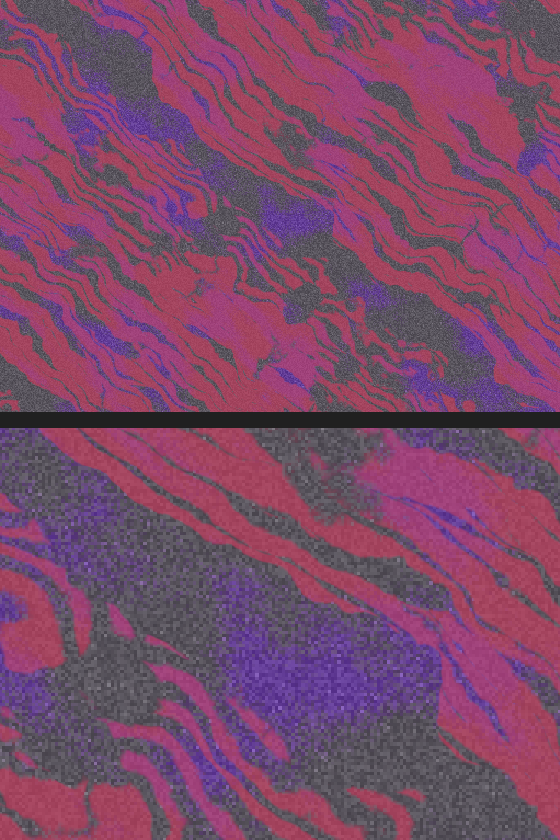
Top: the whole. Bottom: its middle third, enlarged.
A WebGL 1 fragment shader for this texture:

```glsl
precision highp float;
uniform vec2 u_resolution;

const vec3 RED = vec3(0.643, 0.268, 0.370);
const vec3 MAGENTA = vec3(0.628, 0.258, 0.480);
const vec3 GRAY = vec3(0.345, 0.328, 0.362);
const vec3 VIOLET = vec3(0.390, 0.275, 0.490);
const vec3 BLUE = vec3(0.385, 0.235, 0.590);
const vec2 ALONG = vec2(0.750, -0.661);
const vec2 ACROSS = vec2(0.661, 0.750);
const float PERIOD = 0.75;        // distance between the broad bands
const float BAND_AT = 0.82;       // position of the first broad band
const float STRAND_GAP = 0.068;
const float THREAD_GAP = 0.031;
const float CONTOUR_GAP = 0.032;
const float EDGE = 0.0019;
const float GRAINS = 376.0;       // grain cells per canvas height
const float GRAIN_RED = 0.06;
const float GRAIN_GRAY = 0.13;

float hash(vec2 p) {
  vec3 h = fract(p.xyx * 0.1031);
  h += dot(h, h.yzx + 33.33);
  return fract((h.x + h.y) * h.z);
}

float noise(vec2 p) {
  vec2 i = floor(p);
  vec2 f = fract(p);
  f = f * f * (3.0 - 2.0 * f);
  return mix(mix(hash(i), hash(i + vec2(1.0, 0.0)), f.x),
             mix(hash(i + vec2(0.0, 1.0)), hash(i + 1.0), f.x), f.y);
}

float fbm(vec2 p) {
  float sum = 0.0;
  float amp = 0.53;
  for (int i = 0; i < 4; i++) {
    sum += amp * noise(p);
    p = p * 2.03 + 17.7;
    amp *= 0.5;
  }
  return sum;
}

// Every layer returns a signed thickness: positive inside the gray.
float broadBand(vec2 q, float z) {
  float lobes = fbm(q * vec2(9.0, 8.0) + 40.0) - 0.5;
  return 0.043 + 0.12 * lobes - abs(z);
}

float strands(vec2 q, float w, float z, float gap, float girth) {
  float k = w / gap + 0.7 * (noise(q * vec2(5.0, 4.0) + 9.0) - 0.5);
  float id = floor(k);
  float swell = fbm(vec2(q.x * 7.0 + id * 3.7, id * 7.3));
  float width = girth * smoothstep(0.32, 0.78, swell) - 0.0011;
  float feather = 0.4 * girth * (noise(q * vec2(120.0, 50.0)) - 0.5) * smoothstep(0.4, 0.7, swell);
  float d = width + feather - abs(fract(k) - 0.5) * gap;
  float side = mod(z, PERIOD);
  return d - 0.12 * max(0.0, max(0.055 - side, side - 0.42));
}

float contours(vec2 q, float w, float z) {
  float open = cos(6.2832 * (q.x - 0.3) / 0.755);
  float low = mix(-0.32, -0.17, smoothstep(-0.8, 0.5, open));
  low += 0.10 * (fbm(q * 8.0 + 71.0) - 0.5);
  float f = w / CONTOUR_GAP + 3.0 * fbm(q * vec2(7.0, 12.0) + 5.0);
  float ridge = abs(fract(f) - 0.5) * 2.0;
  float cut = 0.60 + 0.8 * (fbm(q * vec2(8.0, 13.0) + 61.0) - 0.5);
  float lines = (ridge - cut) * CONTOUR_GAP * 0.35;
  float pools = (fbm(q * vec2(11.0, 17.0) + 23.0) - 0.61) * 0.07;
  return max(lines, pools) - 0.22 * max(0.0, max(low - z, z + 0.025));
}

float veins(vec2 q) {
  vec2 bend = 0.8 * vec2(fbm(q * 11.0), fbm(q * 11.0 + 31.0));
  float n = noise(q * vec2(6.5, 9.0) + bend + 3.0);
  float gate = smoothstep(0.42, 0.75, fbm(q * vec2(8.0, 10.0) + 77.0));
  return 0.0050 * gate - 0.0012 - abs(n - 0.5) / 11.0;
}

void main() {
  vec2 p = gl_FragCoord.xy / u_resolution.y;
  vec2 q = vec2(dot(p, ALONG), dot(p, ACROSS)) + vec2(4.53, 0.0);
  float grain = hash(floor(p * GRAINS) + 11.0);
  float speck = hash(floor(p * GRAINS) + 237.0);

  // Flow: bend the strata, then fold them into repeated zones
  float w = q.y + 0.085 * (fbm(q * 3.5) - 0.5);
  w += 0.038 * (noise(q * vec2(13.0, 8.0) + 50.0) - 0.5);
  w += 0.012 * (noise(q * vec2(34.0, 22.0) + 8.0) - 0.5);
  float z = (fract((w - BAND_AT) / PERIOD + 0.5) - 0.5) * PERIOD;

  float body = max(broadBand(q, z), contours(q, w, z));
  body = max(body, strands(q, w, z, STRAND_GAP, 0.019));
  body = max(body, strands(q + 6.1, w, z, THREAD_GAP, 0.0055));
  body = max(body, veins(q));
  body += 0.006 * (fbm(q * 80.0) - 0.5) + 0.0015 * (grain - 0.5);
  float ink = smoothstep(-EDGE, EDGE, body);

  // Colour: small violet clouds in the gray, magenta streaks in the red
  float cloud = fbm(q * vec2(8.0, 11.0) + 90.0) + 0.16 * (speck - 0.5);
  float streak = fbm(q * vec2(6.0, 24.0) + 15.0);
  vec3 gray = mix(GRAY, VIOLET, smoothstep(0.46, 0.62, cloud));
  gray = mix(gray, BLUE, smoothstep(0.58, 0.70, cloud));
  float blush = 0.45 * cloud + 0.55 * streak;
  vec3 red = mix(RED, MAGENTA, smoothstep(0.46, 0.60, blush));

  // Grain: even noise, with sparse pale specks on the gray
  vec3 color = mix(red, gray, ink);
  color += mix(GRAIN_RED, GRAIN_GRAY, ink) * (grain - 0.5);
  color += 0.10 * ink * smoothstep(0.93, 1.0, speck);
  gl_FragColor = vec4(color, 1.0);
}
```
